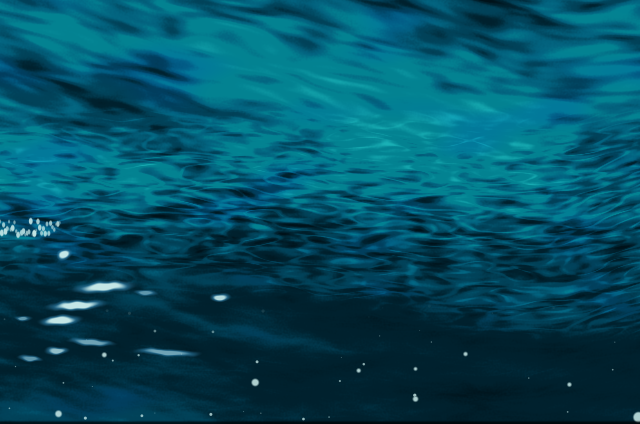
Write a Shadertoy shader that draws this texture.

```glsl
// Teal rippling water under a blurred far surface, with dark depths, glints and bubbles below.
// Lengths are in canvas heights.
const vec3 ABYSS = vec3(0.0, 0.07, 0.10);
const vec3 DEEP  = vec3(0.0, 0.13, 0.18);
const vec3 BLUE  = vec3(0.004, 0.26, 0.35);
const vec3 SEA   = vec3(0.01, 0.39, 0.50);
const vec3 TEAL  = vec3(0.01, 0.51, 0.57);
const vec3 CREST = vec3(0.10, 0.69, 0.71);
const vec3 RIM   = vec3(0.16, 0.45, 0.60);
const vec3 GLINT = vec3(0.80, 0.93, 0.92);
const vec2 FAR_SCALE  = vec2(9.0, 36.0);
const vec2 NEAR_SCALE = vec2(14.0, 62.0);
const float FAR_CONTRAST  = 0.52;
const float NEAR_CONTRAST = 0.58;
const float GRAIN = 0.035;
const float DUST_GRID = 17.0;
const int FOAM_COUNT = 34;

// Broad light and shade: centre, half width, strength
const vec4 PATCHES[12] = vec4[12](
    vec4(0.67, 0.81, 0.25, 0.20), vec4(1.04, 0.70, 0.26, 0.24), vec4(0.10, 0.63, 0.22, 0.14),
    vec4(1.45, 0.83, 0.13, 0.14), vec4(0.20, 0.90, 0.20, 0.12), vec4(0.35, 0.745, 0.24, -0.28),
    vec4(0.08, 0.78, 0.22, -0.22), vec4(1.15, 0.95, 0.26, -0.20), vec4(1.37, 0.81, 0.10, -0.26),
    vec4(1.47, 0.65, 0.14, -0.26), vec4(0.71, 0.665, 0.06, -0.28), vec4(0.62, 0.45, 0.25, -0.10));
// Flat reflections: centre, half size
const vec4 GLINTS[11] = vec4[11](
    vec4(0.246, 0.323, 0.068, 0.013), vec4(0.343, 0.309, 0.024, 0.007), vec4(0.181, 0.28, 0.066, 0.012),
    vec4(0.142, 0.244, 0.047, 0.012), vec4(0.518, 0.299, 0.022, 0.01), vec4(0.217, 0.193, 0.05, 0.008),
    vec4(0.394, 0.169, 0.068, 0.008), vec4(0.134, 0.173, 0.024, 0.009), vec4(0.071, 0.154, 0.026, 0.007),
    vec4(0.055, 0.25, 0.018, 0.005), vec4(0.152, 0.4, 0.015, 0.013));
// Larger bubbles: centre, radius
const vec3 BUBBLES[9] = vec3[9](
    vec3(0.602, 0.098, 0.011), vec3(0.846, 0.126, 0.006), vec3(0.98, 0.059, 0.008),
    vec3(0.98, 0.13, 0.005), vec3(1.098, 0.165, 0.006), vec3(1.343, 0.093, 0.006),
    vec3(0.138, 0.024, 0.01), vec3(1.506, 0.016, 0.016), vec3(0.246, 0.163, 0.007));

vec2 hash22(vec2 p) {
    vec3 h = fract(p.xyx * vec3(0.1031, 0.1030, 0.0973));
    h += dot(h, h.yzx + 33.33);
    return fract((h.xx + h.yz) * h.zy);
}
float corner(vec2 cell, vec2 offset) { return dot(hash22(cell) * 2.0 - 1.0, offset); }
float noise(vec2 p) {
    vec2 i = floor(p), f = fract(p), e = vec2(1.0, 0.0);
    vec2 u = f * f * f * (f * (f * 6.0 - 15.0) + 10.0);
    return mix(mix(corner(i, f), corner(i + e, f - e), u.x),
               mix(corner(i + e.yx, f - e.yx), corner(i + 1.0, f - 1.0), u.x), u.y);
}
// Warped streaks; detail adds thin crests and finer waves
float ripples(vec2 q, float detail) {
    q += vec2(0.7, 1.1) * vec2(noise(q * 0.4 + 9.0), noise(q * 0.4 + 41.0));
    float swell = noise(q) + 0.6 * noise(q * vec2(0.55, 0.42) + 17.0);
    swell += mix(0.3, 0.55, detail) * noise(q * vec2(1.8, 1.9) + 5.0);
    float crest = 1.0 - smoothstep(0.0, 0.13, abs(noise(q * vec2(0.8, 0.75) + 63.0)));
    return swell + detail * 0.32 * (crest - 0.3);
}
vec3 waterColor(float t) {
    vec3 c = mix(ABYSS, DEEP, smoothstep(0.0, 0.18, t));
    c = mix(c, BLUE, smoothstep(0.18, 0.38, t));
    c = mix(c, SEA, smoothstep(0.38, 0.57, t));
    c = mix(c, TEAL, smoothstep(0.55, 0.72, t));
    return mix(c, CREST, smoothstep(0.80, 1.2, t));
}
float disc(vec2 d, float radius, float blur) {
    return 1.0 - smoothstep(radius - blur, radius + blur, length(d));
}

void mainImage(out vec4 fragColor, in vec2 fragCoord) {
    vec2 p = fragCoord / iResolution.y;
    float blur = max(0.0012, 0.7 / iResolution.y);
    // Surface light, slanted far streaks and level near ripples
    float tone = 0.35 + 0.30 * smoothstep(0.38, 0.62, p.y) - 0.10 * smoothstep(0.74, 1.0, p.y);
    for (int i = 0; i < 12; i++) {
        vec2 d = (p - PATCHES[i].xy) / (PATCHES[i].z * vec2(1.0, 0.45));
        tone += PATCHES[i].w * exp(-dot(d, d));
    }
    float bend = max(p.x - 1.1, 0.0);
    vec2 slanted = p + vec2(0.0, 0.26 * p.x - 0.4 * bend * bend);
    vec2 level = p + vec2(0.0, 0.05 * p.x - 0.35 * bend * bend);
    float farWave = ripples(slanted * FAR_SCALE, 0.0) * FAR_CONTRAST;
    float nearWave = ripples(level * NEAR_SCALE, 1.0) * NEAR_CONTRAST;
    nearWave *= mix(0.65, 1.0, smoothstep(0.34, 0.5, p.y));
    tone += mix(nearWave, farWave, smoothstep(0.58, 0.80, p.y));
    // Dark depths, with a drifting band and a lighter lower left
    float shore = 0.355 - 0.12 * smoothstep(0.45, 1.28, p.x) + 0.04 * noise(p * vec2(5.0, 9.0));
    float leftSide = 1.0 - smoothstep(0.25, 0.95, p.x);
    float band = (p.y - 0.26 + 0.19 * (p.x - 0.35)) / 0.014 + noise(p * 12.0);
    float depths = 0.17 + 0.14 * noise(p * vec2(4.0, 20.0)) + 0.12 * nearWave;
    depths += 0.12 * exp(-band * band) * smoothstep(0.3, 0.45, p.x) * (1.0 - smoothstep(0.7, 0.95, p.x));
    depths += leftSide * (0.06 + 0.15 * (1.0 - smoothstep(0.0, 0.10, p.y)) + 0.3 * farWave);
    tone = mix(depths, tone, smoothstep(shore - 0.06, shore + 0.05, p.y));
    tone += GRAIN * noise(p * 190.0);
    vec3 color = waterColor(tone);
    float blueness = smoothstep(0.0, 0.4, noise(p * vec2(4.0, 9.0) + 31.0)) * smoothstep(0.2, 0.4, tone);
    color *= mix(vec3(1.0), vec3(0.6, 0.93, 1.06), blueness);
    // Flat reflections with blue rims
    vec2 wobble = 0.007 * vec2(noise(p * 25.0), noise(p * 32.0 + 8.0));
    for (int i = 0; i < 11; i++) {
        vec4 g = GLINTS[i];
        float bright = smoothstep(0.007, 0.011, g.w);
        vec2 d = p - g.xy + wobble;
        d.y -= mix(-0.08, 0.07, bright) * d.x;
        float r = length(d / g.zw), edge = blur / g.w;
        color = mix(color, RIM, 0.85 * (1.0 - smoothstep(0.8 - edge, 1.1 + edge, r)));
        color = mix(color, GLINT, mix(0.35, 0.95, bright) * (1.0 - smoothstep(0.45, 0.85, r)));
    }
    // Foam at the left edge, bubbles and fine specks
    float sparkle = 0.0;
    for (int i = 0; i < FOAM_COUNT; i++) {
        vec2 h = hash22(vec2(float(i), 71.0));
        vec2 center = vec2(0.145 * float(i) / float(FOAM_COUNT), 0.463 + 0.034 * (h.x - 0.5));
        sparkle = max(sparkle, (0.45 + 0.5 * h.y) * disc((p - center) * vec2(1.0, 0.6), 0.002 + 0.003 * h.y, 0.0015));
    }
    for (int i = 0; i < 9; i++)
        sparkle = max(sparkle, 0.85 * disc(p - BUBBLES[i].xy, BUBBLES[i].z * 0.75, 0.003));
    vec2 cell = floor(p * DUST_GRID), k = hash22(cell + 53.0);
    vec2 d = (fract(p * DUST_GRID) - 0.15 - 0.7 * hash22(cell + 19.0)) / DUST_GRID;
    float present = step(k.x, 0.38) * (1.0 - smoothstep(0.16, 0.30, p.y));
    sparkle = max(sparkle, present * (0.3 + 0.5 * k.y) * disc(d, 0.001 + 0.003 * k.y * k.y, blur));
    fragColor = vec4(mix(color, GLINT, sparkle) * mix(0.3, 1.0, smoothstep(0.002, 0.010, p.y)), 1.0);
}
```
